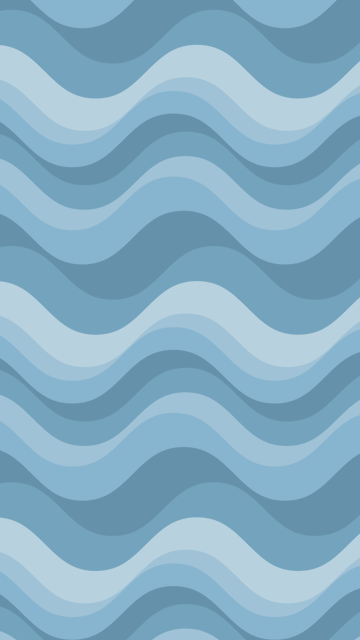
Write a Shadertoy shader that draws this pattern.

```glsl
// Stacked rolling waves in five muted blues.
// Each tile holds nine bands; every band is filled below its own wavy edge,
// painted from top to bottom so that lower bands cover the ones above.

// Lengths are in canvas widths, with y measured down from the top.
const vec2  TILE      = vec2(0.5625, 0.65625); // wavelength, vertical repeat
const float AMPLITUDE = 0.0745;
const float STEEPNESS = 0.045;                 // third harmonic share
const float TAU       = 6.2831853;
const int   BANDS     = 9;

const vec3 SLATE = vec3(0.400, 0.570, 0.670);
const vec3 STEEL = vec3(0.450, 0.640, 0.740);
const vec3 SKY   = vec3(0.530, 0.710, 0.810);
const vec3 MIST  = vec3(0.625, 0.760, 0.840);
const vec3 FOAM  = vec3(0.720, 0.820, 0.870);

const vec3 BAND_COLOR[BANDS] = vec3[BANDS](
    FOAM, MIST, SKY, SLATE, STEEL, MIST, SKY, SLATE, STEEL);

// Crest position across, mean height of the edge.
const vec2 BAND_EDGE[BANDS] = vec2[BANDS](
    vec2(0.547, 0.199), vec2(0.517, 0.289), vec2(0.483, 0.327),
    vec2(0.482, 0.390), vec2(0.517, 0.440), vec2(0.515, 0.508),
    vec2(0.483, 0.565), vec2(0.510, 0.660), vec2(0.594, 0.758));

// Cosine with slightly steeper flanks, in the range -1 to 1.
float wave(float phase) {
    return (cos(phase) - STEEPNESS * cos(3.0 * phase)) / (1.0 - STEEPNESS);
}

void mainImage(out vec4 fragColor, in vec2 fragCoord) {
    float pixel = 1.0 / iResolution.x;
    vec2 p = vec2(fragCoord.x, iResolution.y - fragCoord.y) * pixel;
    p.y = mod(p.y, TILE.y);

    // Bands from the tile above reach into this one, so paint both.
    vec3 color = BAND_COLOR[BANDS - 1];
    for (int row = -1; row <= 0; row++) {
        for (int i = 0; i < BANDS; i++) {
            vec2 edge = BAND_EDGE[i];
            float phase = TAU * (p.x - edge.x) / TILE.x;
            float edgeY = edge.y + float(row) * TILE.y - AMPLITUDE * wave(phase);
            float cover = smoothstep(-0.8 * pixel, 0.8 * pixel, p.y - edgeY);
            color = mix(color, BAND_COLOR[i], cover);
        }
    }
    fragColor = vec4(color, 1.0);
}
```
